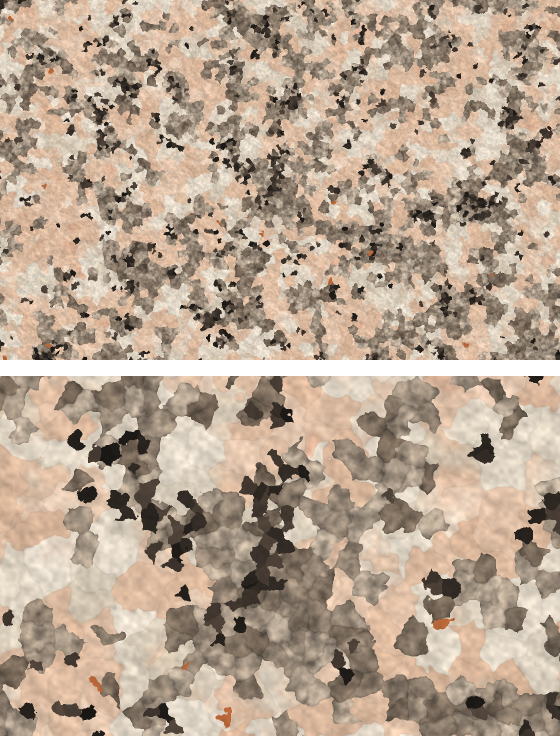
Top, the full canvas; bottom, a detail of the centre.
Give the GLSL for this texture, as a Shadertoy shader.

```glsl
// Polished granite: pink and cream feldspar, clustered grey quartz, black mica flecks.

struct Grain {
    vec2 site;   // centre, in canvas heights
    float edge;  // 0 on the border between grains
    float tone;  // random value per grain
};

vec2 hash2(vec2 p) {
    vec3 q = fract(p.xyx * vec3(0.1031, 0.1030, 0.0973));
    q += dot(q, q.yzx + 33.33);
    return fract((q.xx + q.yz) * q.zy);
}

float valueNoise(vec2 p) {
    vec2 cell = floor(p);
    vec2 f = fract(p);
    f = f * f * (3.0 - 2.0 * f);
    float low = mix(hash2(cell).x, hash2(cell + vec2(1, 0)).x, f.x);
    float high = mix(hash2(cell + vec2(0, 1)).x, hash2(cell + vec2(1, 1)).x, f.x);
    return mix(low, high, f.y);
}

// Three octaves, centred on zero
float fbm(vec2 p) {
    float sum = 0.0, weight = 0.57;
    for (int i = 0; i < 3; i++) {
        sum += weight * (valueNoise(p) - 0.5);
        p = mat2(1.6, 1.2, -1.2, 1.6) * p + 17.3;
        weight *= 0.5;
    }
    return sum;
}

// Nearest jittered grid site and the distance to the next one
Grain findGrain(vec2 p, float density, float seed) {
    vec2 base = floor(p * density);
    float nearest = 9.0, second = 9.0;
    Grain grain;
    for (int y = -1; y <= 1; y++)
    for (int x = -1; x <= 1; x++) {
        vec2 id = base + vec2(x, y);
        vec2 site = id + hash2(id + seed);
        float d = distance(p * density, site);
        if (d < nearest) {
            second = nearest;
            nearest = d;
            grain.site = site / density;
            grain.tone = hash2(id + seed + 71.7).x;
        } else {
            second = min(second, d);
        }
    }
    grain.edge = second - nearest;
    return grain;
}

// Ragged grain outlines
vec2 roughen(vec2 p, float frequency, float amount) {
    vec2 q = p * frequency;
    return p + amount * vec2(fbm(q), fbm(q + 43.1));
}

vec3 feldspar(vec2 p) {
    Grain g = findGrain(roughen(p, 50.0, 0.03), 30.0, 11.0);
    float cloud = fbm(p * 30.0 + 7.0);
    float streak = fbm(mat2(0.8, 0.6, -0.6, 0.8) * p * vec2(65.0, 120.0));
    vec3 pink = mix(vec3(0.85, 0.71, 0.60), vec3(0.90, 0.79, 0.70), g.tone);
    pink = mix(pink, vec3(0.87, 0.67, 0.55), 0.6 * smoothstep(0.10, 0.35, cloud));
    vec3 cream = mix(vec3(0.82, 0.77, 0.69), vec3(0.90, 0.86, 0.80), g.tone);
    float kind = fbm(g.site * 15.0 + 31.0) + 0.3 * (g.tone - 0.5);
    vec3 color = mix(pink, cream, smoothstep(-0.02, 0.12, kind + 0.3 * cloud));
    float seam = 1.0 - smoothstep(0.0, 0.12, g.edge);
    return color * (1.0 + 0.25 * streak - 0.05 * seam);
}

vec3 quartz(vec2 p, Grain g) {
    vec3 color = mix(vec3(0.46, 0.40, 0.34), vec3(0.72, 0.66, 0.59), g.tone);
    float mottle = fbm(p * 110.0 + 5.0);
    float rim = 1.0 - smoothstep(0.0, 0.18, g.edge);
    return color * (1.0 + 0.85 * mottle - 0.14 * rim);
}

vec3 granite(vec2 p) {
    vec3 color = feldspar(p);

    // Grey quartz gathers in chained clusters
    Grain grey = findGrain(roughen(p, 90.0, 0.014), 46.0, 57.0);
    float cluster = fbm(grey.site * 17.0 + 3.0);
    if (cluster + 0.32 * (grey.tone - 0.5) > 0.052) {
        grey.tone = fract(grey.tone * 7.31);
        color = quartz(p, grey);
    }

    // Black mica favours the quartz clusters
    Grain mica = findGrain(roughen(p, 130.0, 0.011), 86.0, 93.0);
    float fleck = fbm(mica.site * 25.0 + 61.0) + 0.35 * fbm(mica.site * 17.0 + 3.0);
    float shade = fract(mica.tone * 9.17);
    if (fleck + 0.3 * (mica.tone - 0.5) > 0.265)
        color = mix(vec3(0.10, 0.09, 0.08), vec3(0.32, 0.27, 0.23), shade);
    else if (mica.tone < 0.0005)
        color = vec3(0.72, 0.40, 0.22);  // rare rust spot

    float grit = valueNoise(p * 230.0) - 0.5;
    return color * (1.0 + 0.13 * grit);
}

void mainImage(out vec4 fragColor, in vec2 fragCoord) {
    // Four samples per pixel smooth the grain borders
    vec3 sum = vec3(0.0);
    for (int i = 0; i < 4; i++) {
        vec2 offset = vec2(i % 2, i / 2) * 0.5 - 0.25;
        sum += granite((fragCoord + offset) / iResolution.y + 2.0);
    }
    fragColor = vec4(clamp(sum / 4.0, 0.0, 1.0), 1.0);
}
```
